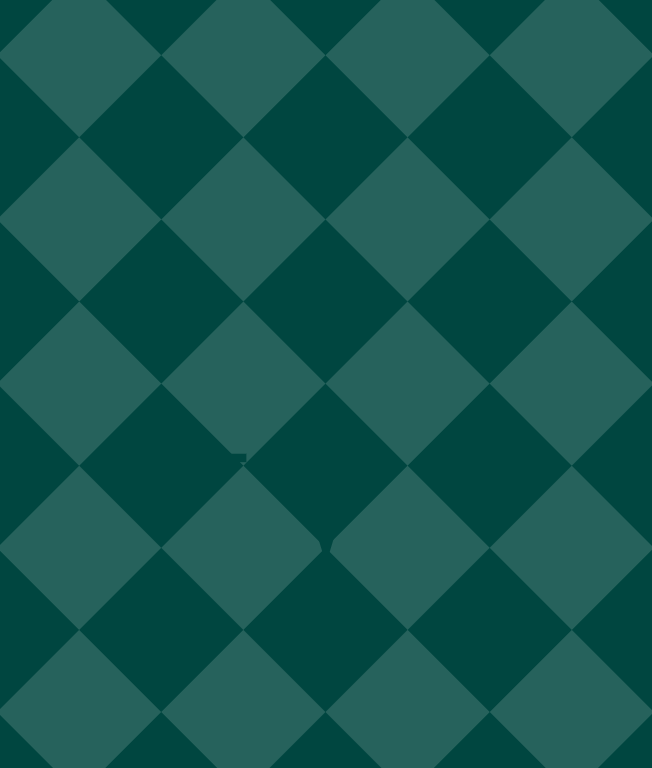
A Shadertoy shader for this pattern:

```glsl
// Harlequin grid of pale diamonds meeting tip to tip on deep green.
// One folded diamond distance is repeated over square cells; two small
// chips near the middle wear away a lower tip and a side joint.

const vec3 DEEP_GREEN = vec3(0.0, 0.273, 0.25);
const vec3 PALE_GREEN = vec3(0.15, 0.384, 0.36);
const float CELL = 0.2138;                  // period, in canvas heights
const vec2 GRID_CENTRE = vec2(0.1031, 0.5005);

// Signed distance to a diamond whose tips lie at the given radius.
float diamond(vec2 p, float radius) {
    return (abs(p.x) + abs(p.y) - radius) * 0.70711;
}

// Signed distance to an axis-aligned box.
float box(vec2 p, vec2 halfSize) {
    vec2 d = abs(p) - halfSize;
    return length(max(d, 0.0)) + min(max(d.x, d.y), 0.0);
}

// Short wedge, wider towards the top.
float wedge(vec2 p, float halfWidth, float slope, float halfHeight) {
    float side = (abs(p.x) - halfWidth - slope * p.y) / sqrt(1.0 + slope * slope);
    return max(side, abs(p.y) - halfHeight);
}

// Offset from the centre of the nearest cell.
vec2 repeatCell(vec2 p, float size) {
    return (fract(p / size + 0.5) - 0.5) * size;
}

// Antialiased coverage of the inside of a shape.
float coverage(float dist, float pixel) {
    return clamp(0.5 - dist / pixel, 0.0, 1.0);
}

void mainImage(out vec4 fragColor, in vec2 fragCoord) {
    float pixel = 1.0 / iResolution.y;
    vec2 p = fragCoord * pixel;

    // Repeated diamonds
    float pale = coverage(diamond(repeatCell(p - GRID_CENTRE, CELL), 0.5 * CELL), pixel);

    // Chips, placed relative to the grid
    vec2 tip = GRID_CENTRE + CELL * vec2(1.0, -0.5);
    vec2 joint = GRID_CENTRE + CELL * vec2(1.5, -1.0);
    float tipChip = box(p - tip - vec2(-0.0061, 0.0101), vec2(0.0100, 0.0055));
    float jointChip = wedge(p - joint - vec2(0.0007, 0.0), 0.0064, 0.3, 0.016);
    pale *= 1.0 - coverage(min(tipChip, jointChip), pixel);

    fragColor = vec4(mix(DEEP_GREEN, PALE_GREEN, pale), 1.0);
}
```
